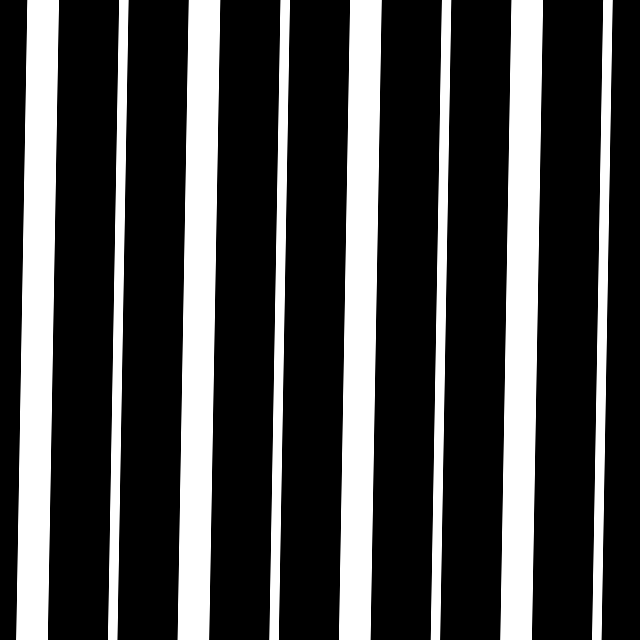
Write a Shadertoy shader that draws this pattern.

```glsl
const float PERIOD = 0.2521;        // one wide and one narrow stripe
const float FIRST_CENTER = 0.0500;  // first wide stripe at the bottom edge
const float WIDE_WIDTH = 0.0495;
const float NARROW_WIDTH = 0.0149;
const float TILT = radians(1.0);
const float EDGE_PIXELS = 0.7;
const vec3 GROUND_COLOR = vec3(0.0);
const vec3 STRIPE_COLOR = vec3(1.0);

// Signed distance to stripes of the given width, repeated about a center line
float stripeDistance(float across, float center, float width) {
    float offset = across - center;
    offset -= PERIOD * round(offset / PERIOD);
    return abs(offset) - 0.5 * width;
}

void mainImage(out vec4 fragColor, in vec2 fragCoord) {
    vec2 uv = fragCoord / iResolution.y;

    // Coordinate perpendicular to the leaning stripes
    float across = dot(uv, vec2(cos(TILT), -sin(TILT)));

    // Alternating wide and narrow stripes
    float wide = stripeDistance(across, FIRST_CENTER, WIDE_WIDTH);
    float narrow = stripeDistance(across, FIRST_CENTER + 0.5 * PERIOD, NARROW_WIDTH);
    float dist = min(wide, narrow);

    // Antialiased edges
    float coverage = clamp(0.5 - dist * iResolution.y / EDGE_PIXELS, 0.0, 1.0);
    fragColor = vec4(mix(GROUND_COLOR, STRIPE_COLOR, coverage), 1.0);
}
```
